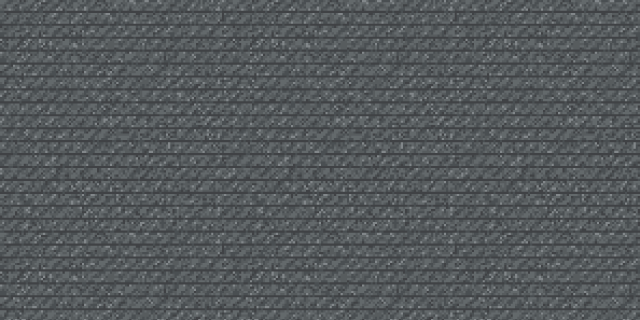
This texture is drawn by a Shadertoy shader. Its source:

```glsl
const float ROWS = 24.75;        // courses over the canvas height
const float CELLS = 6.0;         // square cells per course
const float TILE = 108.0;        // cells before the wear repeats
const float TWILL = 6.0;         // cells between diagonal bands
const int TAPS = 4;              // smoothing samples per axis

const vec3 DEEP = vec3(0.25, 0.26, 0.27);
const vec3 DARK = vec3(0.29, 0.31, 0.32);
const vec3 MID = vec3(0.34, 0.36, 0.37);
const vec3 LIGHT = vec3(0.39, 0.41, 0.42);
const vec3 GLINT = vec3(0.51, 0.53, 0.54);

float hash(vec2 p) {
    return fract(sin(dot(p, vec2(127.1, 311.7))) * 43758.5453);
}

// Smooth noise that wraps after the given number of lattice steps
float wrappedNoise(vec2 p, float period) {
    vec2 i = floor(p);
    vec2 f = fract(p);
    f = f * f * (3.0 - 2.0 * f);
    float a = hash(mod(i, period));
    float b = hash(mod(i + vec2(1.0, 0.0), period));
    float c = hash(mod(i + vec2(0.0, 1.0), period));
    float d = hash(mod(i + 1.0, period));
    return mix(mix(a, b, f.x), mix(c, d, f.x), f.y);
}

// Picks a tone from ascending limits on a random value
vec3 pickTone(float r, vec4 limits) {
    if (r < limits.x) return DEEP;
    if (r < limits.y) return DARK;
    if (r < limits.z) return MID;
    return r < limits.w ? LIGHT : GLINT;
}

vec3 weave(vec2 position) {
    vec2 cell = mod(floor(position), TILE);
    float r = hash(cell + 17.0);

    // Dark seam under each course
    if (mod(cell.y, CELLS) > CELLS - 1.5) return r < 0.8 ? DEEP : DARK;

    // Rising diagonal bands, with patches of heavier wear
    float band = mod(cell.x + cell.y, TWILL);
    float wear = wrappedNoise(cell / 9.0, TILE / 9.0) - 0.5;
    float glint = 0.05 * wear;
    return band < TWILL * 0.5
        ? pickTone(r, vec4(0.01, 0.07, 0.37, 0.92 - glint))
        : pickTone(r, vec4(0.09 - glint, 0.55, 0.84, 0.985 - glint));
}

void mainImage(out vec4 fragColor, in vec2 fragCoord) {
    float density = ROWS * CELLS / iResolution.y;
    vec3 sum = vec3(0.0);

    // Average over the footprint to smooth cell edges
    for (int y = 0; y < TAPS; y++) {
        for (int x = 0; x < TAPS; x++) {
            vec2 offset = (vec2(x, y) + 0.5) / float(TAPS) - 0.5;
            vec2 point = fragCoord + offset;
            point.y = iResolution.y - point.y;
            sum += weave(point * density);
        }
    }
    fragColor = vec4(sum / float(TAPS * TAPS), 1.0);
}
```
